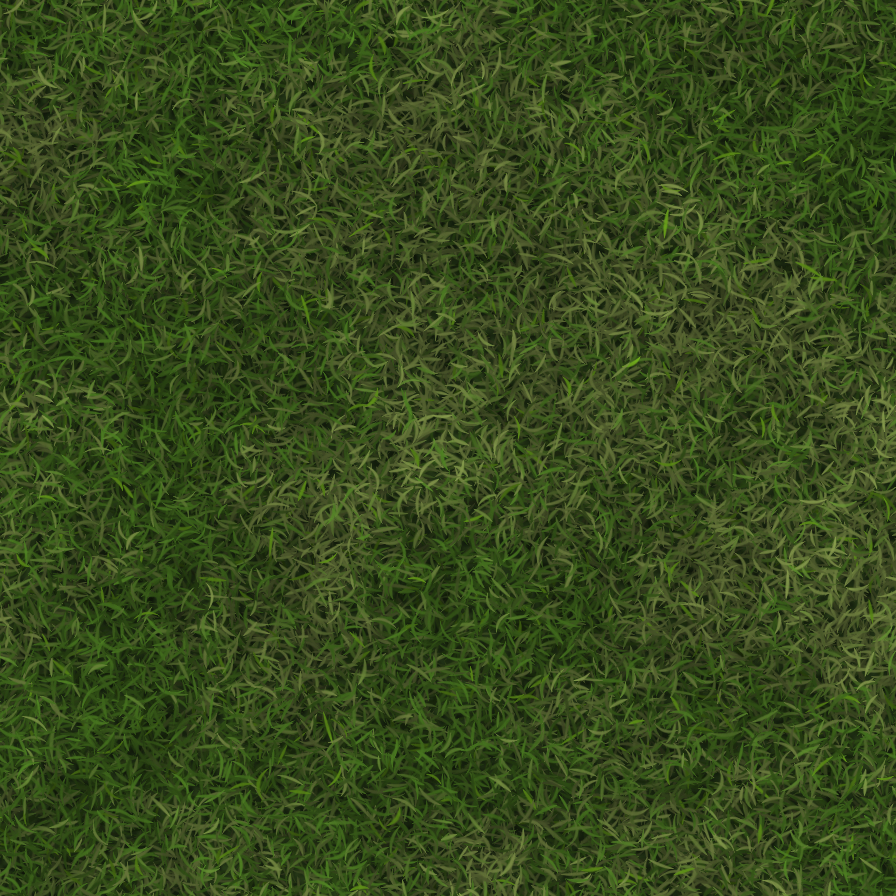
Reproduce this texture procedurally as a three.js fragment shader.

```glsl
varying vec2 vUv;

float hash(vec2 p) {
  return fract(sin(dot(p, vec2(127.1, 311.7))) * 43758.5453);
}

float noise(vec2 p) {
  vec2 i = floor(p);
  vec2 f = fract(p);
  f = f * f * (3.0 - 2.0 * f);
  return mix(mix(hash(i), hash(i + vec2(1.0, 0.0)), f.x),
             mix(hash(i + vec2(0.0, 1.0)), hash(i + 1.0), f.x), f.y);
}

float fbm(vec2 p) {
  float sum = 0.0;
  float weight = 0.5;
  for (int i = 0; i < 4; i++) {
    sum += weight * noise(p);
    p = p * 2.03 + 17.3;
    weight *= 0.5;
  }
  return sum / 0.9375;
}

mat2 rotation(float angle) {
  float c = cos(angle);
  float s = sin(angle);
  return mat2(c, -s, s, c);
}

// Coverage of a curved blade that tapers towards both tips
float blade(vec2 p, float halfLength, float halfWidth, float bend) {
  float along = p.x / halfLength;
  float width = halfWidth * max(1.0 - along * along, 0.0);
  float side = abs(p.y + bend * (p.x * p.x - 0.15));
  return (1.0 - smoothstep(width * 0.2, width + 0.01, side))
       * (1.0 - smoothstep(0.85, 1.0, abs(along)));
}

vec3 bladeColor(vec2 id, float dryness) {
  vec3 green = vec3(0.205, 0.335, 0.09);
  vec3 straw = vec3(0.335, 0.385, 0.19);
  float dry = smoothstep(-0.3, 0.3, dryness - hash(id + 5.7));
  vec3 color = mix(green, straw, dry);
  color = mix(color, vec3(0.29, 0.44, 0.07), step(0.95, hash(id + 8.3)));
  return color * mix(0.68, 1.28, hash(id + 2.9));
}

void main() {
  // Broad patches of dry and fresh grass, and small shaded clumps
  float dryness = clamp(0.5 + 1.5 * (fbm(vUv * 6.0 + 3.0) - 0.5), 0.0, 1.0);
  float clump = fbm(vUv * 30.0 + 40.0);

  // Dark soil and shadow under the blades
  vec3 color = vec3(0.10, 0.15, 0.06) * mix(0.6, 1.4, noise(vUv * 160.0));

  // Blades stacked from the shaded bottom to the lit top
  for (int layer = 0; layer < 12; layer++) {
    float level = float(layer);
    vec2 p = rotation(level * 1.3) * vUv * (44.0 + mod(level * 5.0, 12.0)) + level * 31.7;
    vec2 cell = floor(p);
    float light = mix(0.5, 1.13, level / 11.0);
    for (int y = -1; y <= 1; y++) {
      for (int x = -1; x <= 1; x++) {
        vec2 id = cell + vec2(float(x), float(y));
        vec2 root = id + vec2(hash(id + 1.1), hash(id + 4.6));
        vec2 local = rotation(6.2832 * hash(id + 7.9)) * (p - root);
        float cover = blade(local, mix(0.45, 0.95, hash(id + 3.4)),
                            mix(0.10, 0.17, hash(id + 6.2)), hash(id + 9.5) * 1.2 - 0.6);
        color = mix(color, bladeColor(id, dryness) * light, cover * 0.9);
      }
    }
  }

  color *= mix(0.78, 1.22, clump) * mix(0.92, 1.08, noise(vUv * 4.0 + 9.0));
  gl_FragColor = vec4(color, 1.0);
}
```
